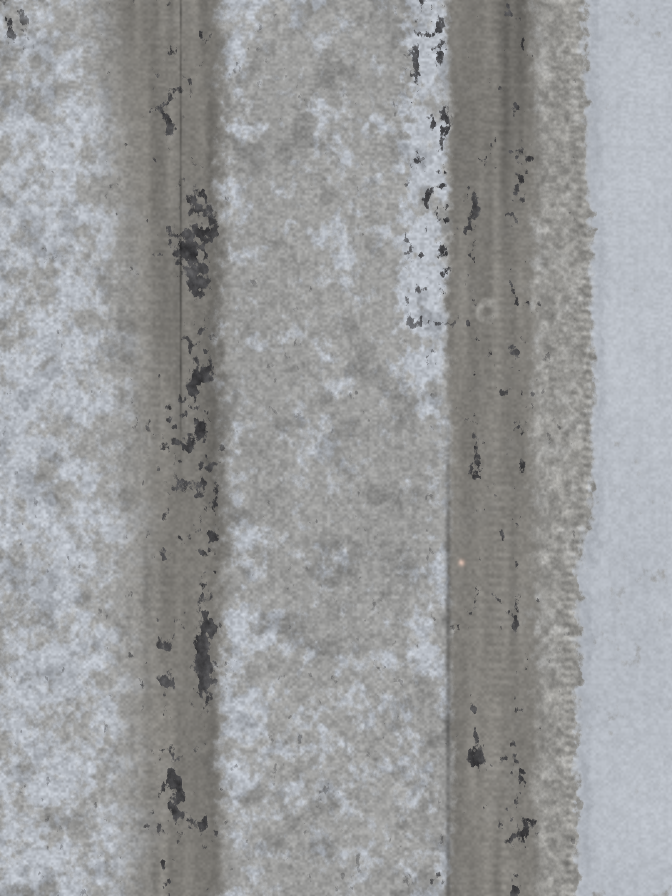
This texture is drawn by a WebGL 2 fragment shader. Its source:

```glsl
#version 300 es
precision highp float;
uniform vec2 u_resolution;
out vec4 outColor;

const vec3 SNOW = vec3(0.72, 0.74, 0.77);
const vec3 CONCRETE = vec3(0.615, 0.615, 0.61);
const vec3 MUD = vec3(0.49, 0.48, 0.46);
const vec3 GRAVEL = vec3(0.585, 0.58, 0.565);
const vec3 TAR = vec3(0.22, 0.22, 0.23);

float hash(vec2 p) {
    return fract(sin(dot(p, vec2(127.1, 311.7))) * 43758.5453);
}

float noise(vec2 p) {
    vec2 i = floor(p), f = fract(p);
    f = f * f * (3.0 - 2.0 * f);
    return mix(mix(hash(i), hash(i + vec2(1, 0)), f.x),
               mix(hash(i + vec2(0, 1)), hash(i + vec2(1, 1)), f.x), f.y);
}

float fbm(vec2 p) {
    float sum = 0.0, amp = 0.5;
    for (int i = 0; i < 5; i++) {
        sum += amp * noise(p);
        p = mat2(1.6, 1.2, -1.2, 1.6) * p + 17.3;
        amp *= 0.5;
    }
    return sum / 0.97;
}

// Soft vertical band with separate softness on each side
float band(float x, float left, float right, float softL, float softR) {
    return smoothstep(left - softL, left + softL, x)
         * (1.0 - smoothstep(right - softR, right + softR, x));
}

float streak(float x, float center, float width) {
    float d = (x - center) / width;
    return exp(-d * d);
}

float patchAt(vec2 uv, vec2 center, vec2 radius) {
    vec2 d = (uv - center) / radius;
    return exp(-dot(d, d));
}

void main() {
    vec2 uv = gl_FragCoord.xy / u_resolution;
    vec2 p = uv * vec2(0.75, 1.0);
    float y = uv.y;
    float broad = fbm(p * vec2(14.0, 10.0));
    float mottle = fbm(p * 42.0 + 5.0);
    float speck = fbm(p * vec2(125.0, 105.0) + 31.0);
    float x = uv.x + (broad - 0.5) * 0.018 + (speck - 0.5) * 0.025;

    // Lanes across the road
    float upper = smoothstep(0.55, 1.0, y);
    float leftTrack = band(x, mix(0.205, 0.160, upper), 0.329, 0.050, 0.018);
    float rightTrack = band(x, 0.668, 0.803, 0.008, 0.02);
    float verge = 0.857 + 0.027 * smoothstep(0.34, 0.47, y) - 0.015 * smoothstep(0.65, 0.9, y);
    float rightSnow = smoothstep(verge - 0.008, verge + 0.008, x);
    float shoulder = band(x, 0.80, verge, 0.02, 0.008);
    float strip = band(x, 0.605, 0.667, 0.018, 0.01);
    float stripTop = strip * smoothstep(0.5, 0.72, y);
    float leftSnow = 1.0 - smoothstep(0.06, 0.23, x);

    // Frosted concrete
    float frostBias = -0.11 + 0.16 * leftSnow + 0.15 * stripTop + 0.06 * strip
                    + 0.07 * streak(x, 0.36, 0.03) + 0.40 * rightSnow;
    float cover = mottle * 0.55 + speck * 0.45 + (broad - 0.5) * 0.28;
    float frost = smoothstep(0.37, 0.62, cover + frostBias);
    vec3 color = mix(CONCRETE * (0.95 + 0.10 * broad), SNOW, frost);
    color *= 1.0 - 0.12 * smoothstep(0.54, 0.72, fbm(p * 36.0 + 71.0)) * (1.0 - rightSnow);
    color += rightSnow * (broad - 0.5) * 0.06;
    color -= 0.08 * streak(x, verge + 0.012, 0.008) * rightSnow * mottle;

    // Muddy wheel tracks and gravel shoulder
    float mudTone = 0.90 + 0.20 * noise(vec2(p.x * 110.0, p.y * 6.0));
    float mud = max(leftTrack, rightTrack);
    color = mix(color, MUD * mudTone, mud * 0.93);
    color = mix(color, GRAVEL * (0.75 + 0.50 * speck), shoulder * 0.85);
    color *= 1.0 - 0.16 * streak(x, 0.765, 0.03) * smoothstep(0.65, 0.9, y);
    color *= 1.0 - 0.11 * streak(x, 0.315, 0.012);
    color *= 1.0 - 0.22 * streak(uv.x, 0.667, 0.004) * (1.0 - smoothstep(0.4, 0.58, y));

    // Tread ribs
    float ribs = sin(6.28318 * (y * 105.0 + uv.x * 8.0 + 0.6 * broad));
    float ribMask = 0.9 * streak(uv.x, verge - 0.010, 0.009) * (1.0 - 0.5 * upper)
                  + 0.2 * streak(uv.x, 0.235, 0.02) + 0.25 * streak(uv.x, 0.74, 0.02);
    color *= 1.0 + 0.10 * ribs * ribMask;

    // Bare tar: worn streaks, then the larger patches
    float clump = smoothstep(0.3, 0.75, noise(p * vec2(22.0, 15.0) + 9.0));
    float leftLine = 0.302 - 0.022 * smoothstep(0.75, 0.95, y);
    float wear = streak(x, leftLine, 0.020) * (0.08 + 0.09 * clump)
               + streak(x, 0.253, 0.02) * 0.10 * clump
               + streak(x, 0.768, 0.013) * (0.07 + 0.10 * clump)
               + streak(x, 0.704, 0.012) * 0.11 * clump
               + stripTop * 0.12;
    float bare = patchAt(uv, vec2(0.265, 0.515), vec2(0.050, 0.038))
               + patchAt(uv, vec2(0.285, 0.730), vec2(0.020, 0.080))
               + patchAt(uv, vec2(0.298, 0.580), vec2(0.018, 0.025))
               + patchAt(uv, vec2(0.302, 0.290), vec2(0.020, 0.045))
               + patchAt(uv, vec2(0.250, 0.255), vec2(0.016, 0.055))
               + patchAt(uv, vec2(0.260, 0.120), vec2(0.016, 0.040))
               + patchAt(uv, vec2(0.702, 0.535), vec2(0.026, 0.024))
               + patchAt(uv, vec2(0.705, 0.735), vec2(0.017, 0.030))
               + patchAt(uv, vec2(0.758, 0.605), vec2(0.020, 0.014))
               + patchAt(uv, vec2(0.750, 0.563), vec2(0.013, 0.010)) * 1.5
               + patchAt(uv, vec2(0.704, 0.215), vec2(0.011, 0.018))
               + patchAt(uv, vec2(0.715, 0.150), vec2(0.018, 0.017))
               + patchAt(uv, vec2(0.643, 0.025), vec2(0.018, 0.016))
               + patchAt(uv, vec2(0.015, 0.975), vec2(0.028, 0.030));
    float chips = 0.55 * fbm(p * vec2(75.0, 50.0) + 43.0) + 0.45 * fbm(p * vec2(170.0, 130.0) + 87.0);
    float tar = smoothstep(0.68, 0.76, chips + min(wear + 0.20 * bare, 0.27) - 0.2 * rightSnow);
    float depth = max(mud, min(bare + stripTop, 1.0));
    color = mix(color, TAR + 0.30 * (speck - 0.4), tar * mix(0.35, 0.88, depth));

    // Thin scratch, worn pale ring and small chip
    color *= 1.0 - 0.45 * streak(uv.x, 0.269, 0.0018) * smoothstep(0.45, 0.6, y) * mottle;
    float ring = abs(length((uv - vec2(0.725, 0.652)) * vec2(0.75, 1.0)) - 0.010 + 0.012 * (mottle - 0.5));
    color = mix(color, GRAVEL * 1.1, speck * (1.0 - smoothstep(0.001, 0.006, ring)));
    color = mix(color, vec3(0.80, 0.70, 0.65), patchAt(uv, vec2(0.687, 0.372), vec2(0.005, 0.004)));

    // Fine grain
    float grain = noise(p * 360.0) + noise(p * 210.0 + 3.0) - 1.0;
    color *= 1.0 + grain * mix(mix(0.15, 0.10, mud), 0.06, rightSnow);
    outColor = vec4(clamp(color, 0.0, 1.0), 1.0);
}
```
